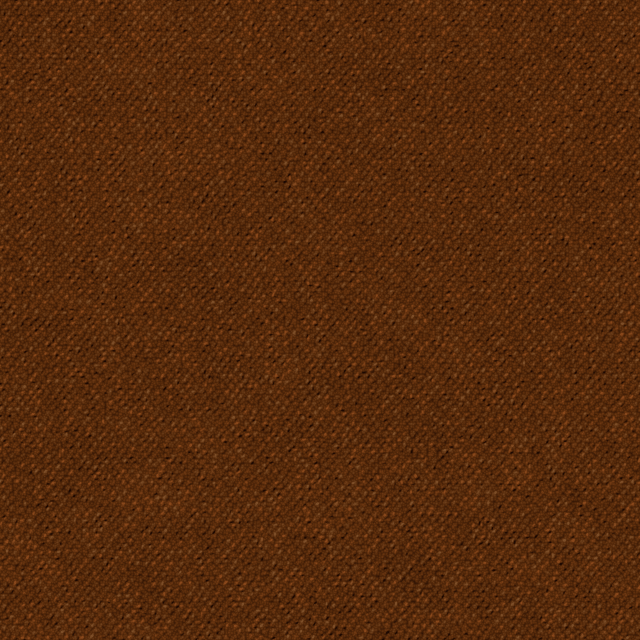
Reproduce this texture procedurally as a Shadertoy shader.

```glsl
// Brown woven cloth: staggered thread knots with small glints, dark ticks and crisp fibre grain.

const vec2  KNOTS        = vec2(72.0, 120.0);  // knots per canvas width and height
const vec2  KNOT_RADII   = vec2(0.38, 0.29);   // along and across the diagonal
const float KNOT_JITTER  = 0.36;
const vec2  GLINT_RADII  = vec2(0.19, 0.11);
const vec2  PIT_RADII    = vec2(0.22, 0.11);
const float GRAIN_SCALE  = 250.0;

const float BASE_TONE    = 0.32;
const float KNOT_TONE    = 0.40;
const float GLINT_TONE   = 0.95;
const float PIT_TONE     = 1.00;
const float GRAIN_TONE   = 0.72;
const float MOTTLE_TONE  = 0.045;

const vec3 SHADE = vec3(0.21, 0.09, 0.02);
const vec3 BODY  = vec3(0.335, 0.163, 0.04);
const vec3 LIGHT = vec3(0.46, 0.235, 0.08);
const vec3 DUSTY = vec3(0.43, 0.25, 0.11);

vec2 hash2(vec2 p) {
    vec2 k = vec2(dot(p, vec2(127.1, 311.7)), dot(p, vec2(269.5, 183.3)));
    return fract(sin(k) * 43758.55);
}

// Soft oval spot turned by an angle
float oval(vec2 p, vec2 radii, float angle) {
    float c = cos(angle), s = sin(angle);
    vec2 q = vec2(c * p.x + s * p.y, c * p.y - s * p.x) / radii;
    return exp(-dot(q, q));
}

// Distance to the nearest scattered point
float cellular(vec2 p) {
    vec2 cell = floor(p);
    float nearest = 4.0;
    for (int j = -1; j <= 1; j++)
    for (int i = -1; i <= 1; i++) {
        vec2 id = cell + vec2(i, j);
        vec2 d = id + hash2(id) - p;
        nearest = min(nearest, dot(d, d));
    }
    return sqrt(nearest);
}

// Broad uneven dye, from layered sines
float mottle(vec2 p) {
    float sum = 0.0, weight = 0.6;
    for (int i = 0; i < 4; i++) {
        sum += weight * sin(p.x + 1.7 * sin(p.y * 0.8)) * sin(p.y + 1.3 * sin(p.x * 0.7));
        p = mat2(1.3, 1.1, -1.1, 1.3) * p + 2.4;
        weight *= 0.75;
    }
    return sum;
}

// Tone of the weave in x, dustiness of the nearest knot in y
vec2 weave(vec2 uv) {
    vec2 p = uv * KNOTS;
    p += 0.15 * vec2(sin(uv.y * 31.0 + 2.0 * sin(uv.x * 17.0)),
                     sin(uv.x * 27.0 + 2.0 * sin(uv.y * 19.0)));
    float row = floor(p.y);
    float knot = 0.0, glint = 0.0, pit = 0.0, dust = 0.0, tint = 0.0;

    for (int j = -1; j <= 1; j++) {
        float y = row + float(j);
        float stagger = 0.5 * mod(y, 2.0);
        float column = floor(p.x - stagger);
        for (int i = -1; i <= 1; i++) {
            vec2 id = vec2(column + float(i), y);
            vec2 place = hash2(id + 7.3);
            vec2 look = hash2(id + 91.7);
            vec2 centre = id + vec2(stagger, 0.0) + 0.5 + KNOT_JITTER * (place - 0.5);
            vec2 d = (p - centre) * vec2(1.0, KNOTS.x / KNOTS.y);

            // Knot leaning up to the right
            float body = oval(d, KNOT_RADII, 0.85);
            if (body > knot) {
                knot = body;
                dust = look.y;
                tint = look.x - 0.5;
            }

            // Glint on the upper end and dark tick beside the knot, each turned at random
            glint += look.x * look.x * oval(d - vec2(0.05, 0.08), GLINT_RADII, 0.2 + 1.3 * place.y);
            pit += pow(place.x, 3.0) * oval(d - vec2(0.25, -0.20), PIT_RADII, 1.3 * look.y);
        }
    }
    float tone = KNOT_TONE * knot + GLINT_TONE * glint - PIT_TONE * pit;
    return vec2(tone + 0.12 * tint, dust);
}

void mainImage(out vec4 fragColor, in vec2 fragCoord) {
    vec2 uv = fragCoord / iResolution.xy;
    vec2 cloth = weave(uv);

    float tone = BASE_TONE + cloth.x;
    tone += GRAIN_TONE * (0.45 - cellular(uv * GRAIN_SCALE));
    tone += MOTTLE_TONE * mottle(uv * 14.0);
    tone = clamp(tone, -0.4, 1.3);

    // Shade to body to light, with some knots dustier
    vec3 light = mix(LIGHT, DUSTY, smoothstep(0.45, 0.75, cloth.y));
    vec3 color = tone < 0.5 ? mix(SHADE, BODY, tone * 2.0)
                            : mix(BODY, light, tone * 2.0 - 1.0);
    fragColor = vec4(color, 1.0);
}
```
